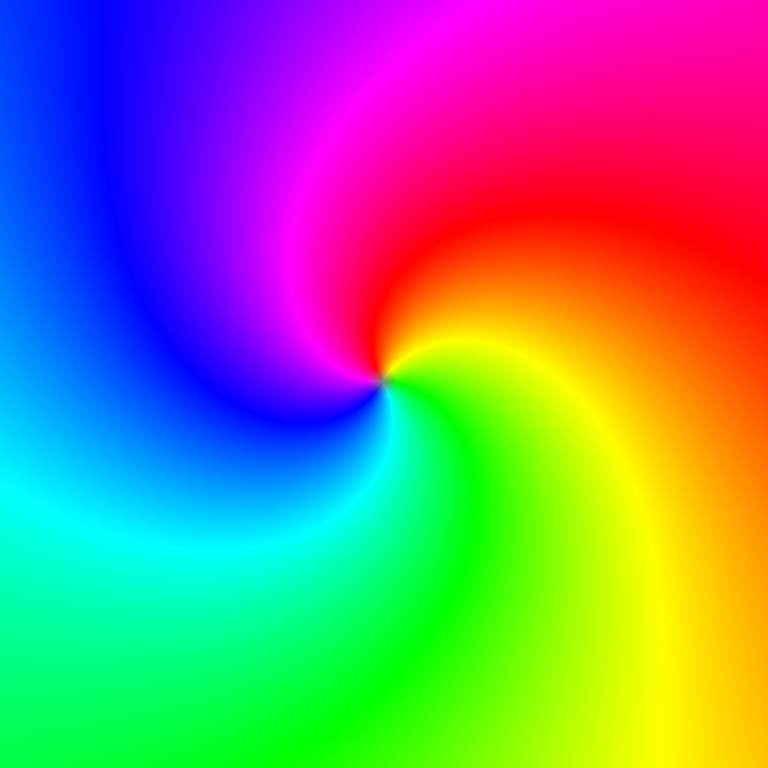
Give the GLSL for this background, as a three.js fragment shader.

```glsl
// Full-spectrum colour wheel twisted into a soft spiral around the centre.
varying vec2 vUv;

const float TAU = 6.2831853;

// Fully saturated colour for a hue measured in turns
vec3 hueColor(float hue) {
  vec3 ramp = abs(fract(hue + vec3(0.0, 2.0, 1.0) / 3.0) * 6.0 - 3.0);
  return clamp(ramp - 1.0, 0.0, 1.0);
}

void main() {
  vec2 offset = vUv - vec2(0.498, 0.503);
  float radius = length(offset);
  float angle = atan(offset.y, offset.x + step(radius, 1e-6)) / TAU;

  // The twist is a third of a turn at the centre and fades outwards
  float falloff = max(1.0 - radius / 0.8, 0.0);
  float twist = falloff * falloff / 3.0;
  vec3 wheel = hueColor(twist - angle);

  // Soften the point where all hues meet
  vec3 color = mix(vec3(0.5), wheel, smoothstep(-0.004, 0.022, radius));
  gl_FragColor = vec4(color, 1.0);
}
```
